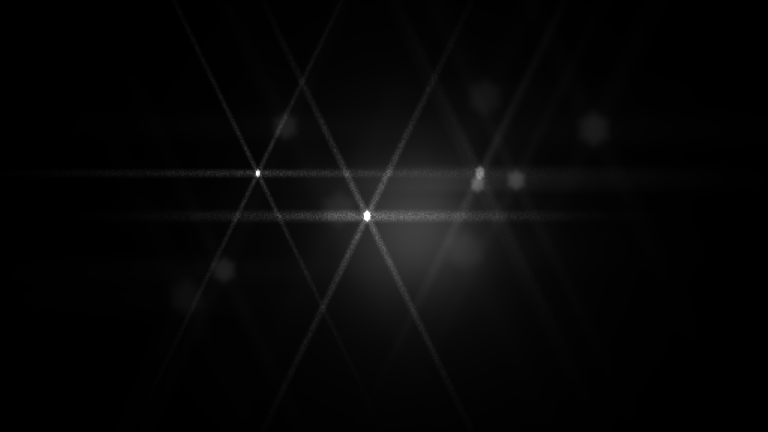
A WebGL 2 fragment shader for this background:

```glsl
#version 300 es
precision highp float;
// Monochrome star-filter lights on black: each light is a soft hexagon with
// three crossing streaks (one level, two steep). Fine grain breaks up the
// sharp streaks, and a broad haze lights the middle of the frame.

uniform vec2 u_resolution;
out vec4 outColor;

// Lengths are in canvas heights, measured from the centre.
const vec2 HAZE_CENTER = vec2(0.070, -0.025);
const float HAZE_INNER_RADIUS = 0.16;
const float HAZE_INNER_GAIN = 0.19;
const float HAZE_OUTER_RADIUS = 0.36;
const float HAZE_OUTER_GAIN = 0.050;

const vec2 STEEP_DIRECTION = vec2(0.437, 0.900);
const float STEEP_WIDTH = 0.62;
const float STEEP_GAIN = 0.85;
const float SHARP_STREAK_GAIN = 0.165;
const float WIDE_STREAK_GAIN = 0.22;
const float STREAK_DECAY = 0.27;
const float STREAK_REACH = 0.75;

const float CORE_GAIN = 0.75;
const float SHARP_CORE_SQUEEZE = 1.6;
const float GRAIN_CELLS = 288.0;
const float GRAIN_STRENGTH = 0.75;

// Lights: position, radius, brightness.
const int LIGHT_COUNT = 12;
const vec4 LIGHTS[LIGHT_COUNT] = vec4[](
    vec4(-0.039,  0.000, 0.014, 1.20),
    vec4(-0.292,  0.099, 0.010, 0.85),
    vec4( 0.222,  0.100, 0.018, 0.30),
    vec4( 0.217,  0.073, 0.021, 0.18),
    vec4( 0.306,  0.083, 0.026, 0.13),
    vec4( 0.486,  0.201, 0.045, 0.070),
    vec4( 0.234,  0.275, 0.047, 0.045),
    vec4(-0.229,  0.208, 0.035, 0.075),
    vec4(-0.370, -0.125, 0.033, 0.080),
    vec4(-0.456, -0.187, 0.048, 0.038),
    vec4( 0.187, -0.079, 0.050, 0.045),
    vec4(-0.105,  0.016, 0.046, 0.055)
);

float hash21(vec2 cell) {
    vec3 q = fract(vec3(cell.xyx) * 0.1031);
    q += dot(q, q.yzx + 33.33);
    return fract((q.x + q.y) * q.z);
}

// Hexagonal radius, with points at the top and bottom.
float hexRadius(vec2 p) {
    p = abs(p);
    return max(p.x * 1.1547, p.y + p.x * 0.57735);
}

// Soft band along a unit direction, fading away from its origin.
float streak(vec2 p, vec2 direction, float width) {
    float along = abs(dot(p, direction));
    float across = abs(p.x * direction.y - p.y * direction.x);
    float band = 1.0 - smoothstep(0.1, 1.4, across / width);
    float reach = 1.0 - smoothstep(0.3, STREAK_REACH, along);
    return band * reach * exp(-along / STREAK_DECAY);
}

float softDisc(vec2 p, float radius) {
    return exp(-dot(p, p) / (radius * radius));
}

// Hexagonal core and star streaks of one light.
float starLight(vec2 p, float radius, float brightness, float grain) {
    float sharpness = 1.0 - smoothstep(0.014, 0.024, radius);
    vec2 corePoint = p * vec2(mix(1.0, SHARP_CORE_SQUEEZE, sharpness), 1.0);
    float core = 1.0 - smoothstep(0.45, 1.25, hexRadius(corePoint) / radius);

    vec2 mirrored = STEEP_DIRECTION * vec2(-1.0, 1.0);
    float steepWidth = radius * STEEP_WIDTH;
    float rays = streak(p, vec2(1.0, 0.0), radius);
    rays += STEEP_GAIN * streak(p, STEEP_DIRECTION, steepWidth);
    rays += STEEP_GAIN * streak(p, mirrored, steepWidth);

    float speckle = 1.0 + GRAIN_STRENGTH * sharpness * (grain - 0.5);
    float rayGain = mix(WIDE_STREAK_GAIN, SHARP_STREAK_GAIN, sharpness);
    return brightness * (CORE_GAIN * core + rayGain * rays * speckle);
}

void main() {
    vec2 p = (gl_FragCoord.xy - 0.5 * u_resolution) / u_resolution.y;
    float grain = hash21(floor(p * GRAIN_CELLS) + 700.0);

    // Central haze
    vec2 hazePoint = p - HAZE_CENTER;
    float light = HAZE_INNER_GAIN * softDisc(hazePoint, HAZE_INNER_RADIUS);
    light += HAZE_OUTER_GAIN * softDisc(hazePoint, HAZE_OUTER_RADIUS);

    // Scattered lights
    for (int i = 0; i < LIGHT_COUNT; i++) {
        vec4 source = LIGHTS[i];
        light += starLight(p - source.xy, source.z, source.w, grain);
    }

    outColor = vec4(vec3(clamp(light, 0.0, 1.0)), 1.0);
}
```
